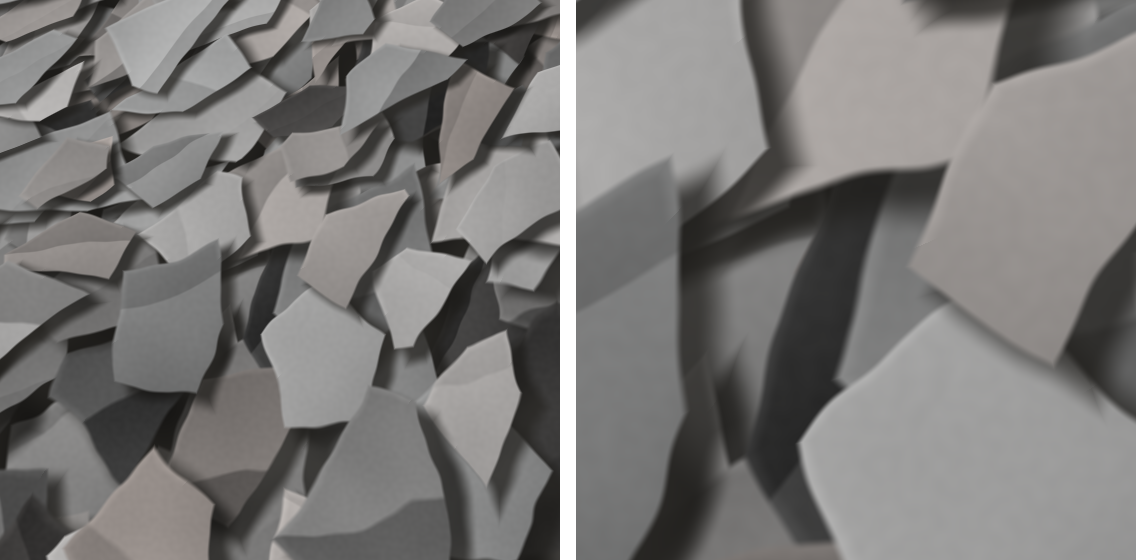
Left: the whole. Right: its middle third, enlarged.
This texture is drawn by a three.js fragment shader. Its source:

```glsl
// Heap of split slate: overlapping angular shards leaning up to the right.
// Layers of jittered cells each hold a random convex polygon, painted back to
// front with a flat tone, a fold, a pale rim and a dark shadow beneath it.

varying vec2 vUv;

const float TAU = 6.2831853;
const int LAYERS = 6;
const int SIDES = 5;
const float LEAN = 0.82;          // main direction of the shards, radians
const float LEAN_SPREAD = 0.5;
const float CELLS_MIN = 2.9;      // cells across the canvas
const float CELLS_MAX = 5.0;
const float STRETCH_LOW = 1.15;   // elongation at the bottom and the top
const float STRETCH_HIGH = 1.95;
const float EDGE = 0.014;         // edge softness, in cells
const vec2 SHADOW_SHIFT = vec2(-0.03, 0.15);
const float SHADOW_DEPTH = 0.76;
const vec3 CREVICE = vec3(0.125, 0.12, 0.11);
const vec3 COOL_STONE = vec3(0.995, 1.0, 1.0);
const vec3 WARM_STONE = vec3(1.03, 0.975, 0.945);

float hash(vec2 p) {
  vec3 q = fract(vec3(p.xyx) * vec3(0.1031, 0.1030, 0.0973));
  q += dot(q, q.yzx + 33.33);
  return fract((q.x + q.y) * q.z);
}

vec2 gradientAt(vec2 cell) {
  float a = TAU * hash(cell + 71.7);
  return vec2(cos(a), sin(a));
}

// Gradient noise, roughly -0.7 to 0.7
float noise(vec2 p) {
  vec2 i = floor(p);
  vec2 f = p - i;
  vec2 w = f * f * f * (f * (f * 6.0 - 15.0) + 10.0);
  float a = dot(gradientAt(i), f);
  float b = dot(gradientAt(i + vec2(1.0, 0.0)), f - vec2(1.0, 0.0));
  float c = dot(gradientAt(i + vec2(0.0, 1.0)), f - vec2(0.0, 1.0));
  float d = dot(gradientAt(i + 1.0), f - 1.0);
  return mix(mix(a, b, w.x), mix(c, d, w.x), w.y);
}

// Distances to one polygon: x for the shard, y for its shifted shadow
vec2 shardDistance(vec2 p, vec2 seed) {
  vec2 d = vec2(-10.0);
  float turn = hash(seed + 3.1);
  for (int k = 0; k < SIDES; k++) {
    vec2 key = seed + vec2(float(k) * 5.7, 11.3);
    float a = TAU * (float(k) + turn + 0.7 * (hash(key) - 0.5)) / float(SIDES);
    vec2 normal = vec2(cos(a), sin(a));
    float reach = mix(0.2, 0.58, hash(key + 29.9));
    d = max(d, vec2(dot(p, normal), dot(p + SHADOW_SHIFT, normal)) - reach);
  }
  return d;
}

// Stone colour of one shard at a point inside it
vec3 shardColor(vec2 p, vec2 seed, float d, float height, float grain) {
  float tone = 0.44 + 0.29 * sqrt(hash(seed + 41.3));
  tone *= mix(0.8, 1.0, height);
  if (hash(seed + 53.9) < 0.13) tone *= 0.5;

  // Slow shading across the face, and a fold that darkens one side
  float a = TAU * hash(seed + 61.1);
  vec2 across = vec2(cos(a), sin(a));
  float slope = dot(p, across);
  float fold = smoothstep(-EDGE, EDGE, slope - 0.12 + 0.1 * p.x);
  tone += 0.09 * slope - 0.16 * fold * hash(seed + 67.7);
  tone += 0.05 * smoothstep(-0.05, 0.0, d) * step(0.0, p.y) + grain;

  float warmth = hash(seed + 83.3);
  return min(tone, 0.77) * mix(COOL_STONE, WARM_STONE, warmth * warmth);
}

void main() {
  // Bend the plane so that edges are uneven and the lower shards are larger
  vec2 q = (vUv - 0.5) * mix(0.85, 1.15, vUv.y);
  q += 0.03 * vec2(noise(vUv * 5.0), noise(vUv * 5.0 + 19.0));
  q += 0.007 * vec2(noise(vUv * 17.0 + 7.0), noise(vUv * 17.0 + 37.0));
  float stretch = mix(STRETCH_LOW, STRETCH_HIGH, smoothstep(0.0, 1.0, vUv.y));
  float smudge = noise(vUv * 9.0 + 5.0);
  float grain = 0.03 * smudge + 0.014 * noise(vUv * 90.0);

  vec3 color = CREVICE * (1.0 + 0.8 * smudge);

  for (int layer = 0; layer < LAYERS; layer++) {
    float n = float(layer);
    float height = n / float(LAYERS - 1);
    float angle = LEAN + LEAN_SPREAD * (hash(vec2(n, 4.0)) - 0.5);
    float cells = mix(CELLS_MIN, CELLS_MAX, fract(n * 0.618 + 0.2));
    vec2 along = vec2(cos(angle), sin(angle));
    vec2 p = vec2(dot(q, along), stretch * dot(q, vec2(-along.y, along.x)));
    p = p * cells + 40.0 + n * 7.37;
    vec2 home = floor(p);
    float presence = mix(0.95, 0.5, height);

    for (int j = -1; j <= 1; j++) {
      for (int i = -1; i <= 1; i++) {
        vec2 cell = home + vec2(float(i), float(j));
        vec2 seed = cell + n * 31.0;
        if (hash(seed + 97.1) > presence) continue;
        vec2 jitter = vec2(hash(seed + 13.7), hash(seed + 23.9));
        vec2 local = p - cell - mix(vec2(0.2), vec2(0.8), jitter);
        vec2 d = shardDistance(local, seed);
        float shadow = 1.0 - smoothstep(-0.05, 0.07, d.y);
        color = mix(color, CREVICE * (1.0 + 0.6 * smudge), SHADOW_DEPTH * shadow);
        vec3 stone = shardColor(local, seed, d.x, height, grain);
        color = mix(color, stone, 1.0 - smoothstep(-EDGE, EDGE, d.x));
      }
    }
  }
  gl_FragColor = vec4(color, 1.0);
}
```
